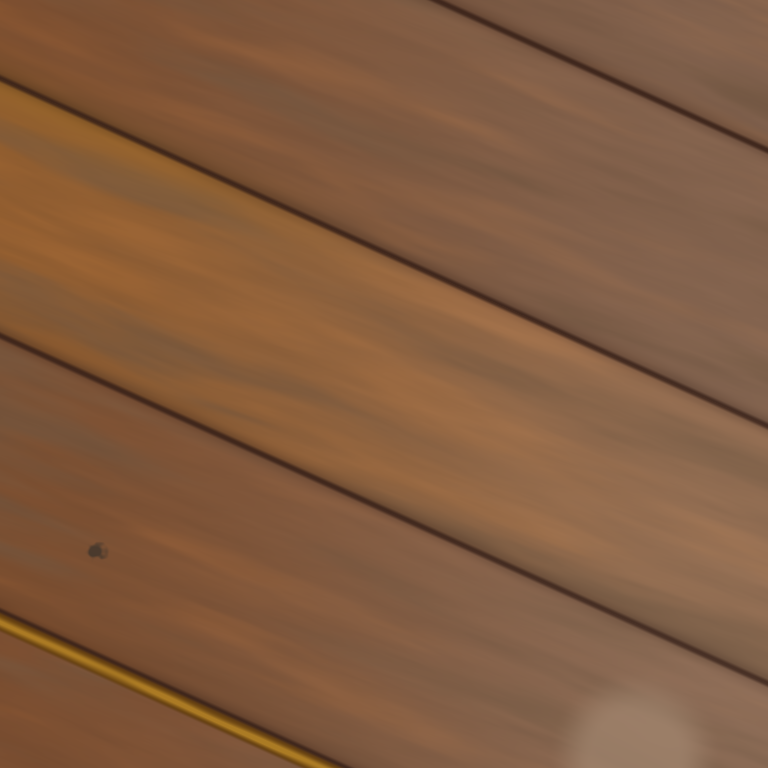
This texture is drawn by a Shadertoy shader. Its source:

```glsl
const float SLOPE = 0.453;     // fall of the seams from left to right
const float SPACING = 0.347;   // vertical distance between seams
const float FIRST_SEAM = -0.251;

const vec3 WARM_WOOD = vec3(0.475, 0.300, 0.185);
const vec3 HAZY_WOOD = vec3(0.505, 0.380, 0.300);
const vec3 ORANGE_WOOD = vec3(0.565, 0.362, 0.185);
const vec3 PALE_WOOD = vec3(0.545, 0.400, 0.295);
const vec3 GREY_STREAK = vec3(0.440, 0.335, 0.250);
const vec3 SEAM_DARK = vec3(0.220, 0.130, 0.095);
const vec3 GOLD = vec3(0.670, 0.480, 0.140);
const vec3 GOLD_SHADE = vec3(0.360, 0.220, 0.055);
const vec3 KNOT_DARK = vec3(0.230, 0.200, 0.170);
const vec3 GLARE = vec3(0.640, 0.530, 0.440);

float hash(vec2 p) {
    vec3 q = fract(vec3(p.xyx) * 0.1031);
    q += dot(q, q.yzx + 33.33);
    return fract((q.x + q.y) * q.z);
}

float noise(vec2 p) {
    vec2 cell = floor(p), f = fract(p);
    f = f * f * (3.0 - 2.0 * f);
    float low = mix(hash(cell), hash(cell + vec2(1, 0)), f.x);
    float high = mix(hash(cell + vec2(0, 1)), hash(cell + vec2(1, 1)), f.x);
    return mix(low, high, f.y);
}

float fbm(vec2 p) {
    float sum = 0.0, weight = 0.5;
    for (int i = 0; i < 4; i++) {
        sum += weight * noise(p);
        p = p * 2.03 + 17.7;
        weight *= 0.5;
    }
    return sum;
}

// Seams sit on a regular pitch, nudged alternately up and down
float seamOffset(float index) {
    float nudge = mod(index, 2.0) < 0.5 ? -0.006 : 0.006;
    return FIRST_SEAM + SPACING * index + nudge;
}

// Soft band between two distances
float band(float d, float start, float end, float blur) {
    return smoothstep(start - blur, start + blur, d)
         * (1.0 - smoothstep(end - blur, end + blur, d));
}

// One board: warm at the left, hazy at the right, streaked along the grain
vec3 boardColor(vec2 grain, float board, float x) {
    float lit = exp(-2.5 * (board - 1.0) * (board - 1.0));
    float haze = smoothstep(-0.1, 1.0, x);
    vec3 color = mix(mix(WARM_WOOD, HAZY_WOOD, haze),
                     mix(ORANGE_WOOD, PALE_WOOD, haze), lit);
    vec2 seed = vec2(board * 7.3 + 40.0, board * 13.1 + 60.0);
    float broad = fbm(grain * vec2(2.2, 17.0) + seed);
    float fine = fbm(grain * vec2(9.0, 85.0) + seed);
    color = mix(color, GREY_STREAK, 0.6 * smoothstep(0.46, 0.74, broad));
    color += vec3(0.050, 0.026, 0.004) * smoothstep(0.46, 0.22, broad);
    return color * (1.0 + 0.08 * (fine - 0.47));
}

// Dark joint with a shaded upper side and a lit lower edge
vec3 addSeam(vec3 color, float d, float blur) {
    color *= 1.0 - 0.10 * exp(-abs(d) / 0.025) * step(d, 0.0);
    color *= 1.0 + 0.07 * exp(-abs(d) / 0.030) * step(0.0, d);
    color = mix(color, SEAM_DARK, 0.28 * exp(-d * d / 0.00012));
    return mix(color, SEAM_DARK, 0.85 * band(d, -0.0035, 0.0035, blur));
}

// Gilded moulding under a joint
vec3 addGoldStrip(vec3 color, float d, float along, float blur) {
    float strip = band(d, 0.002, 0.023, blur);
    float ridge = exp(-pow((d - 0.013) / 0.006, 2.0));
    float wear = 0.75 + 0.5 * noise(vec2(along * 14.0, d * 130.0));
    return mix(color, mix(GOLD_SHADE, GOLD, clamp(ridge * wear, 0.0, 1.0)), strip);
}

// Faint gilt stain that fades along a joint
vec3 addGoldStain(vec3 color, float d, float x) {
    float fade = 1.0 - smoothstep(0.05, 0.65, x);
    float spread = d > 0.0 ? exp(-d / 0.030) : 0.55 * exp(d / 0.016);
    return mix(color, vec3(0.56, 0.385, 0.13), 0.7 * fade * spread);
}

void mainImage(out vec4 fragColor, in vec2 fragCoord) {
    vec2 uv = fragCoord / iResolution.xy;
    float down = 1.0 - uv.y;
    float blur = max(0.0028, 0.75 / iResolution.y);

    // Nearest seam, signed distance (positive below it) and board number
    float offset = down - SLOPE * uv.x;
    float seam = floor((offset - FIRST_SEAM) / SPACING + 0.5);
    vec2 axis = normalize(vec2(1.0, SLOPE));
    float d = (offset - seamOffset(seam)) * axis.x;
    float along = dot(vec2(uv.x, down), axis);
    float board = d > 0.0 ? seam : seam - 1.0;

    // Wood, with the grain drifting slightly across the boards
    vec2 grain = vec2(along, offset * axis.x + 0.06 * along);
    grain.y += 0.012 * noise(grain * vec2(5.0, 9.0) + 30.0);
    vec3 color = boardColor(grain, board, uv.x);

    // Joints and gilding
    if (seam == 1.0) color = addGoldStain(color, d, uv.x);
    color = addSeam(color, d, blur);
    if (seam == 3.0) color = addGoldStrip(color, d, along, blur);

    // Small knot
    vec2 knot = (uv - vec2(0.126, 0.282)) / vec2(0.016, 0.012);
    float rough = length(knot) + 0.7 * (noise(uv * 150.0) - 0.5);
    color = mix(color, KNOT_DARK, 0.75 * (1.0 - smoothstep(0.45, 1.05, rough)));

    // Haze and round glare in the lower right
    color += vec3(0.035, 0.036, 0.034) * smoothstep(0.75, 0.0, distance(uv, vec2(1.0, 0.1)));
    float glare = 1.0 - smoothstep(0.055, 0.115, distance(uv, vec2(0.827, 0.015)));
    color = mix(color, GLARE, 0.7 * glare);

    fragColor = vec4(color, 1.0);
}
```
